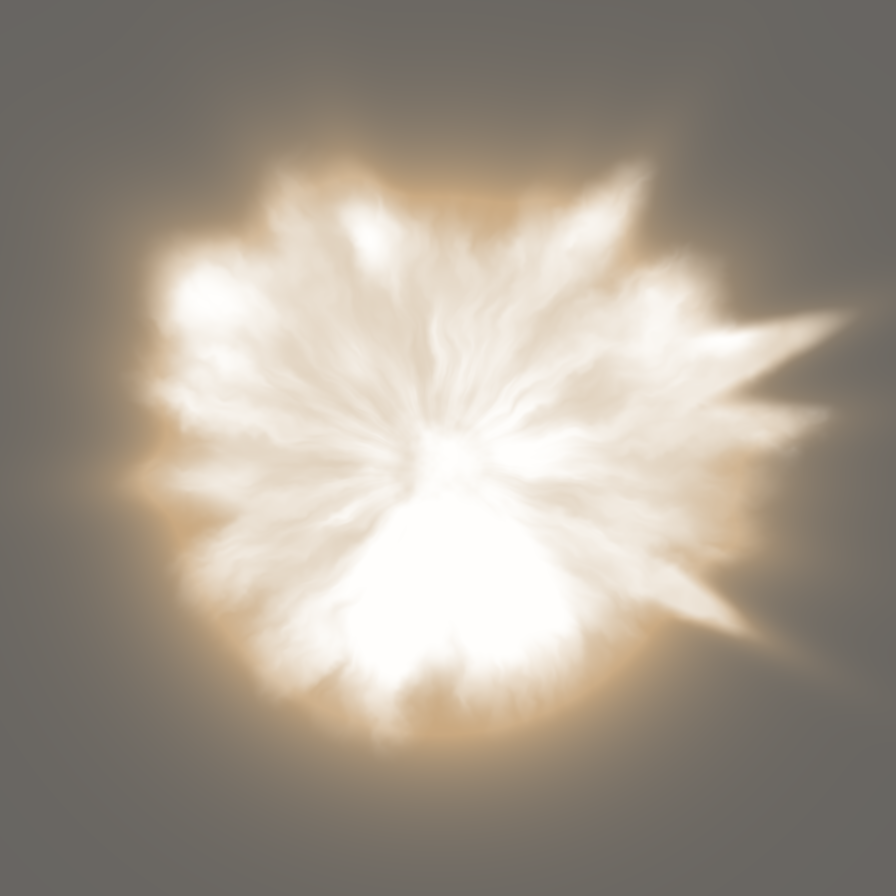
A WebGL 2 fragment shader for this background:

```glsl
#version 300 es
precision highp float;
// A pale, feathery burst of light with radial streaks and a tan halo on warm grey.

uniform vec2 u_resolution;
out vec4 fragColor;

const float TAU = 6.2831853;
const vec2 CENTER = vec2(0.49, 0.48);
const vec3 GREY = vec3(0.405, 0.396, 0.382);
const vec3 TAN = vec3(0.79, 0.66, 0.50);
const vec3 CREAM = vec3(0.875, 0.815, 0.735);
const vec3 WHITE = vec3(1.0, 0.997, 0.99);

// Rim lobes: angle in degrees, added radius, angular width in degrees
const vec3 LOBES[13] = vec3[13](
  vec3(20.0, 0.185, 4.5), vec3(7.0, 0.13, 5.0), vec3(34.0, 0.065, 11.0),
  vec3(56.0, 0.10, 6.0), vec3(67.0, 0.035, 6.0), vec3(107.0, 0.06, 7.0),
  vec3(119.0, 0.075, 8.0), vec3(143.0, 0.115, 13.0), vec3(163.0, 0.04, 8.0),
  vec3(183.0, 0.055, 6.0), vec3(332.0, 0.12, 3.5), vec3(346.0, 0.075, 6.0),
  vec3(357.0, 0.06, 6.0));

// Bright patches: position, size, strength
const vec4 PATCHES[11] = vec4[11](
  vec4(0.565, 0.305, 0.065, 1.3), vec4(0.435, 0.315, 0.06, 0.8),
  vec4(0.49, 0.43, 0.08, 0.45), vec4(0.585, 0.51, 0.05, 0.45),
  vec4(0.41, 0.73, 0.022, 0.5), vec4(0.23, 0.67, 0.03, 0.45),
  vec4(0.82, 0.625, 0.018, 0.6), vec4(0.71, 0.43, 0.04, 0.4),
  vec4(0.40, 0.595, 0.025, 0.4), vec4(0.24, 0.455, 0.03, 0.45),
  vec4(0.65, 0.73, 0.028, 0.45));

float hash(vec2 p) {
  return fract(sin(dot(p, vec2(127.1, 311.7))) * 43758.5453);
}

// Value noise that repeats along x after the given number of cells
float noise(vec2 p, float period) {
  vec2 cell = floor(p);
  vec2 f = fract(p);
  f = f * f * (3.0 - 2.0 * f);
  float x0 = mod(cell.x, period);
  float x1 = mod(cell.x + 1.0, period);
  float low = mix(hash(vec2(x0, cell.y)), hash(vec2(x1, cell.y)), f.x);
  float high = mix(hash(vec2(x0, cell.y + 1.0)), hash(vec2(x1, cell.y + 1.0)), f.x);
  return mix(low, high, f.y);
}

float fbm(vec2 p, float period) {
  float sum = 0.0;
  float amp = 0.5;
  for (int i = 0; i < 4; i++) {
    sum += amp * noise(p, period);
    p = p * 2.0 + vec2(0.0, 17.3);
    period *= 2.0;
    amp *= 0.5;
  }
  return sum / 0.9375;
}

// Radius of the burst in a given direction
float rimRadius(float angle, float base) {
  float radius = base;
  for (int i = 0; i < 13; i++) {
    float offset = mod(angle - radians(LOBES[i].x) + 0.5 * TAU, TAU) - 0.5 * TAU;
    float t = offset / radians(LOBES[i].z);
    radius += LOBES[i].y * exp(-t * t);
  }
  return radius;
}

// Soft spot drawn out along the ray from the center
float patchGlow(vec2 p, vec4 spot) {
  vec2 ray = normalize(spot.xy - CENTER);
  vec2 delta = p - spot.xy;
  vec2 local = vec2(dot(delta, ray) / 1.7, dot(delta, vec2(-ray.y, ray.x)));
  return spot.w * exp(-dot(local, local) / (spot.z * spot.z));
}

void main() {
  vec2 p = gl_FragCoord.xy / u_resolution;
  vec2 d = p - CENTER;
  float r = length(d);
  float angle = atan(d.y, d.x + 1e-6);

  // Radial streaks that dissolve into wisps near the center
  float wisps = fbm(p * 22.0, 512.0);
  float turn = angle / TAU + 0.5 + 0.03 * (wisps - 0.5);
  float streaks = fbm(vec2(turn * 28.0, r * 7.0), 28.0);
  float texture1 = mix(wisps, streaks, smoothstep(0.02, 0.12, r));

  // Halo follows a softened rim, body follows the ragged one
  float rim = rimRadius(angle, 0.292);
  float haloEdge = r - mix(0.31, rim, 0.55);
  float halo = exp(-max(haloEdge, 0.0) / 0.07);
  float edge = r - rim - 0.09 * (streaks - 0.5);
  float body = 1.0 - smoothstep(-0.075, 0.03, edge);

  // White light inside the body
  float light = 0.12 + 1.3 * (texture1 - 0.42);
  for (int i = 0; i < 11; i++) light += patchGlow(p, PATCHES[i]);
  light = smoothstep(-0.15, 1.0, light);

  vec3 color = mix(GREY, TAN, halo);
  color = mix(color, mix(CREAM, WHITE, light), body);
  fragColor = vec4(color, 1.0);
}
```
